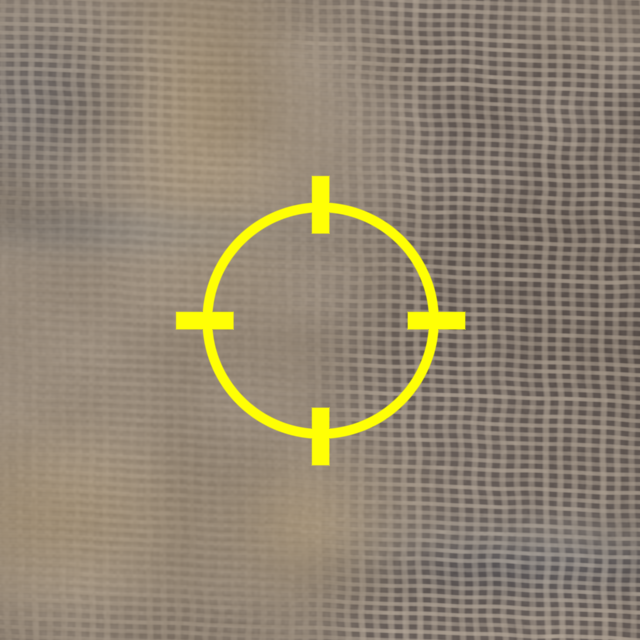
A Shadertoy shader for this texture:

```glsl
// Sheer woven mesh, 45 threads across by 70 down, seen through soft tan haze,
// with a yellow ring and four tick bars laid over its centre.
// Threads are smoothed cosine bands; Gaussian patches control haze and tint.

float hash(vec2 p) {
    p = fract(p * vec2(0.1031, 0.1137));
    p += dot(p, p.yx + 33.33);
    return fract((p.x + p.y) * p.x * 37.0);
}

float noise(vec2 p) {
    vec2 i = floor(p), f = fract(p);
    f = f * f * (3.0 - 2.0 * f);
    return mix(mix(hash(i), hash(i + vec2(1, 0)), f.x),
               mix(hash(i + vec2(0, 1)), hash(i + vec2(1, 1)), f.x), f.y);
}

// Soft elliptical patch, 1 at its centre
float patchAt(vec2 p, vec2 centre, vec2 size) {
    vec2 d = (p - centre) / size;
    return exp(-dot(d, d));
}

// Light band at the middle of each unit cell
float thread(float t) {
    return smoothstep(-0.5, 0.95, -cos(6.28319 * t));
}

float boxDistance(vec2 p, vec2 halfSize) {
    vec2 d = abs(p) - halfSize;
    return length(max(d, 0.0)) + min(max(d.x, d.y), 0.0);
}

// How clearly the mesh shows through the haze
float meshClarity(vec2 p) {
    float c = smoothstep(0.38, 0.72, p.x + 0.12 * (noise(p * 5.0) - 0.5));
    c += 0.75 * patchAt(p, vec2(0.06, 0.86), vec2(0.19, 0.19));
    c += 0.4 * patchAt(p, vec2(0.2, 0.0), vec2(0.4, 0.08));
    c -= 0.35 * patchAt(p, vec2(0.9, 0.16), vec2(0.25, 0.035));
    c -= 0.35 * patchAt(p, vec2(0.98, 0.98), vec2(0.2, 0.08));
    return clamp(c, 0.12, 1.0);
}

vec3 cloth(vec2 p) {
    float clarity = meshClarity(p);

    // Slightly sloped and wavering threads
    vec2 t = vec2(45.0 * (p.x + 0.006 * p.y), 70.0 * (p.y + 0.035 * p.x));
    t += 0.22 * (vec2(noise(p * vec2(9, 24)), noise(p * vec2(18, 9) + 7.0)) - 0.5);
    vec2 cell = floor(t);
    float warp = thread(t.x) * (0.65 + 0.35 * hash(vec2(cell.x, 3.0)));
    float weft = thread(t.y) * (0.7 + 0.3 * hash(vec2(8.0, cell.y)));
    weft *= 0.75 + 0.4 * noise(vec2(t.x * 0.8, cell.y * 3.7));
    float cover = 1.0 - (1.0 - 0.72 * warp) * (1.0 - 0.88 * weft);
    vec3 mesh = mix(vec3(0.37, 0.335, 0.32), vec3(0.68, 0.63, 0.575), cover);

    // Haze retains faint, more strongly sloped weft lines
    float streak = cos(6.28319 * (t.y + 2.0 * p.x)) * (0.4 + 0.6 * noise(p * vec2(14, 35)));
    vec3 haze = vec3(0.61, 0.555, 0.49) + 0.022 * streak;
    vec3 colour = mix(haze, mesh, 0.92 * clarity);

    // Warm, cool and shaded patches
    float warm = patchAt(p, vec2(0.32, 0.82), vec2(0.12, 0.22))
               + patchAt(p, vec2(0.08, 0.2), vec2(0.2, 0.12))
               + patchAt(p, vec2(0.48, 0.18), vec2(0.1, 0.09));
    float cool = patchAt(p, vec2(0.85, 0.13), vec2(0.22, 0.06))
               + 0.8 * patchAt(p, vec2(0.2, 0.64), vec2(0.24, 0.04))
               + 0.6 * patchAt(p, vec2(0.04, 0.83), vec2(0.13, 0.15));
    float shade = patchAt(p, vec2(0.01, 0.66), vec2(0.14, 0.05))
                + 0.6 * patchAt(p, vec2(0.28, 0.25), vec2(0.05, 0.23))
                + 0.5 * patchAt(p, vec2(0.9, 0.5), vec2(0.25, 0.35));
    colour += warm * vec3(0.03, 0.015, -0.02);
    colour += cool * vec3(-0.04, -0.015, 0.015);
    colour -= 0.06 * shade;
    colour += 0.05 * (noise(p * vec2(8, 11) + 20.0) - 0.5);
    return colour + 0.025 * (noise(p * 190.0) - 0.5);
}

// Signed distance to the ring joined with its four tick bars
float markerDistance(vec2 p) {
    float ring = abs(length(p) - 0.177) - 0.0077;
    vec2 a = abs(p);
    float acrossBars = boxDistance(a - vec2(0.181, 0.0), vec2(0.045, 0.0137));
    float uprightBars = boxDistance(a - vec2(0.0, 0.181), vec2(0.0137, 0.045));
    return min(ring, min(acrossBars, uprightBars));
}

void mainImage(out vec4 fragColor, in vec2 fragCoord) {
    vec2 p = fragCoord / iResolution.xy;
    float edge = 1.0 / min(iResolution.x, iResolution.y);
    float d = markerDistance(p - vec2(0.501, 0.499));
    vec3 yellow = vec3(1.0, 1.0, 0.02);
    vec3 colour = mix(cloth(p), yellow, 1.0 - smoothstep(-edge, edge, d));
    fragColor = vec4(colour, 1.0);
}
```
